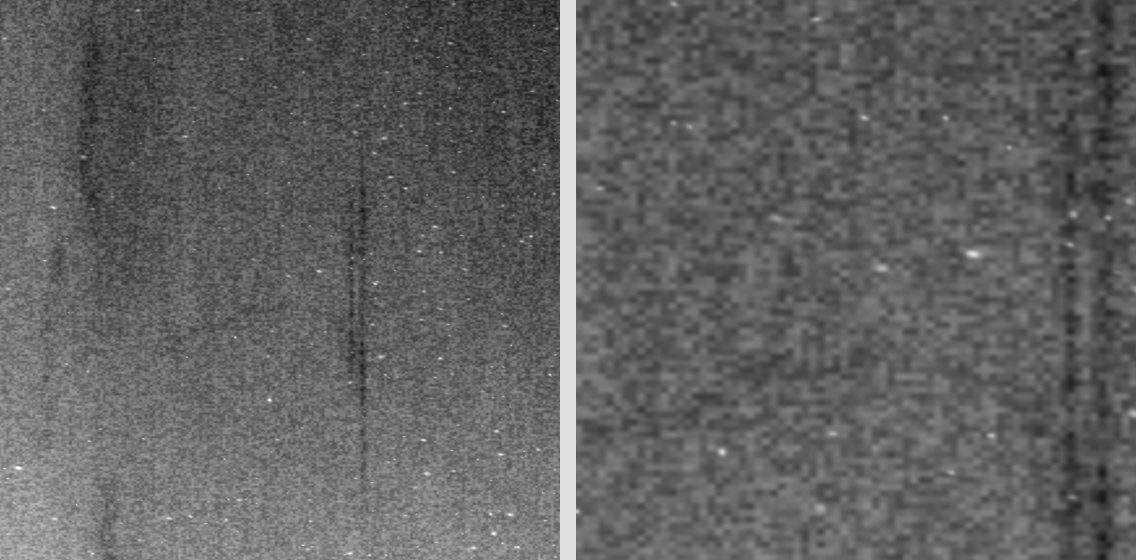
Left: the whole. Right: its middle third, enlarged.
Give the GLSL for this texture, as a WebGL 1 fragment shader.

```glsl
precision highp float;
// Worn grey film surface: a tonal gradient with soft vertical smears, a faint
// crease and woven grain, scattered with small bright dust flecks.
// Smears are distance bands, grain is value noise, flecks are cellular points.

uniform vec2 u_resolution;

float hash(vec2 p) {
  vec3 q = fract(vec3(p.xyx) * 0.1031);
  q += dot(q, q.yzx + 33.33);
  return fract((q.x + q.y) * q.z);
}

float noise(vec2 p) {
  vec2 cell = floor(p);
  vec2 f = fract(p);
  f = f * f * (3.0 - 2.0 * f);
  float low = mix(hash(cell), hash(cell + vec2(1.0, 0.0)), f.x);
  float high = mix(hash(cell + vec2(0.0, 1.0)), hash(cell + 1.0), f.x);
  return mix(low, high, f.y);
}

// Soft band around a distance from its centre line, fading out at both ends.
float band(float dist, float width, float along, float start, float end) {
  float fade = smoothstep(start - 0.05, start + 0.05, along)
             * (1.0 - smoothstep(end - 0.05, end + 0.05, along));
  return exp(-dist * dist / (width * width)) * fade;
}

// Broad light: bright lower left, dark upper right.
float backgroundTone(vec2 uv) {
  float depth = 1.0 - uv.y;
  float tone = 0.285 + 0.10 * depth + 0.15 * depth * depth;
  tone += 0.085 * (1.0 - smoothstep(0.06, 0.20, uv.x));
  tone -= 0.07 * smoothstep(0.55, 1.0, uv.x) * uv.y;
  tone -= 0.03 * band(uv.x - 0.22, 0.07, uv.y, 0.48, 0.92);
  tone += 0.025 * band(uv.x - 0.335, 0.02, uv.y, 0.4, 0.9);
  tone += 0.012 * sin(uv.x * 17.0 + 2.0 * sin(uv.y * 5.0))
        * sin(uv.y * 13.0 + 1.5 * sin(uv.x * 9.0));
  return tone;
}

// Dark vertical smears and the rising crease, broken up by patchy noise.
float smears(vec2 uv) {
  float sway = 0.006 * sin(uv.y * 19.0) + 0.003 * sin(uv.y * 47.0);
  float x = uv.x + sway;
  float dark = 0.09 * band(x - 0.16, 0.014, uv.y, 0.6, 0.94);
  dark += 0.09 * band(x - 0.06 - 0.07 * uv.y, 0.011, uv.y, 0.2, 0.58);
  dark += 0.11 * band(x - 0.20, 0.015, uv.y, -0.1, 0.14);
  dark += 0.12 * band(uv.x - 0.648, 0.006, uv.y, 0.13, 0.70);
  dark += 0.08 * band(uv.x - 0.628, 0.005, uv.y, 0.32, 0.68);
  dark += 0.07 * band(x - 0.632, 0.022, uv.y, 0.32, 0.45);
  float creaseY = 0.452 - 1.3 * (uv.x - 0.54) * (uv.x - 0.54);
  creaseY += 0.005 * sin(uv.x * 60.0);
  dark += 0.075 * band(uv.y - creaseY, 0.008, uv.x, 0.28, 0.50);
  return dark * (0.45 + 1.1 * noise(uv * vec2(110.0, 75.0)));
}

float grain(vec2 uv) {
  float fine = noise(uv * vec2(215.0, 260.0)) - 0.5;
  float woven = noise(uv * vec2(85.0, 230.0) + 37.0) - 0.5;
  float columns = noise(vec2(uv.x * 150.0, uv.y * 9.0) + 71.0) - 0.5;
  return 0.19 * fine + 0.09 * woven + 0.05 * columns;
}

// Each layer holds one possible fleck per cell, smaller and fainter each time.
float flecks(vec2 uv) {
  float light = 0.0;
  for (int i = 0; i < 3; i++) {
    float layer = float(i);
    float cells = 15.0 + 19.0 * layer;
    vec2 id = floor(uv * cells);
    vec2 seed = id + 101.0 * (layer + 1.0);
    vec2 place = (id + 0.5) / cells;

    // Dust gathers along the right side and the bottom edge.
    float gather = smoothstep(0.45, 0.8, place.x)
                 + 1.0 - smoothstep(0.05, 0.25, place.y);
    float present = step(hash(seed), 0.03 + 0.08 * min(gather, 1.0));

    vec2 jitter = vec2(hash(seed + 13.7), hash(seed + 41.3));
    vec2 centre = (id + 0.2 + 0.6 * jitter) / cells;
    vec2 offset = uv - centre;
    offset.y += 0.25 * offset.x * (hash(seed + 67.1) - 0.3);
    float size = mix(0.0042, 0.0020, layer * 0.5);
    vec2 radius = size * vec2(0.8 + 0.8 * hash(seed + 7.9), 0.75);
    float glow = exp(-dot(offset / radius, offset / radius));
    float strength = (0.62 - 0.14 * layer) * (0.5 + 0.5 * hash(seed + 23.5));
    light += present * strength * glow;
  }
  return light;
}

void main() {
  vec2 uv = gl_FragCoord.xy / u_resolution;
  float grey = backgroundTone(uv) - smears(uv) + grain(uv) + flecks(uv);
  gl_FragColor = vec4(vec3(clamp(grey, 0.0, 1.0)), 1.0);
}
```
